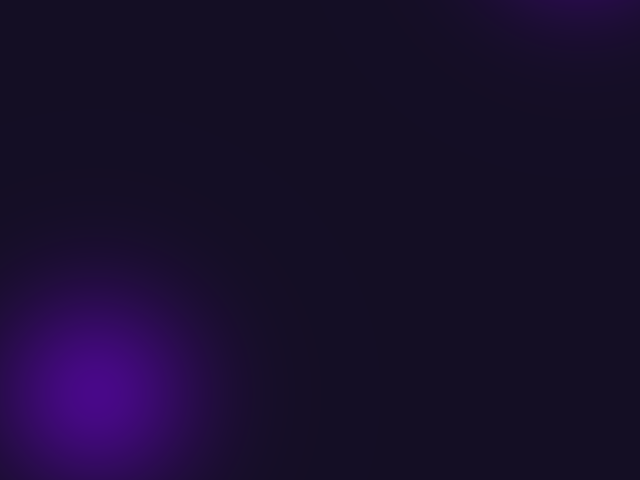
Give the GLSL for this background, as a Shadertoy shader.

```glsl
// Dark indigo background with two soft violet glows, lower left and beyond the upper right edge.

#define NIGHT_COLOR  vec3(0.079, 0.055, 0.143)
#define GLOW_COLOR   vec3(0.284, 0.032, 0.536)
#define LEFT_GLOW    vec2(0.150, 0.180)   // centre, as a fraction of the canvas
#define RIGHT_GLOW   vec2(0.911, 1.220)
#define GLOW_RADIUS  0.210                // in canvas heights

// Round Gaussian falloff, 1 at the centre.
float glow(vec2 uv, vec2 centre, float aspect) {
    vec2 offset = (uv - centre) * vec2(aspect, 1.0) / GLOW_RADIUS;
    return exp(-dot(offset, offset));
}

void mainImage(out vec4 fragColor, in vec2 fragCoord) {
    vec2 uv = fragCoord / iResolution.xy;
    float aspect = iResolution.x / iResolution.y;

    // Light from both sources
    float light = glow(uv, LEFT_GLOW, aspect) + glow(uv, RIGHT_GLOW, aspect);

    fragColor = vec4(mix(NIGHT_COLOR, GLOW_COLOR, min(light, 1.0)), 1.0);
}
```
